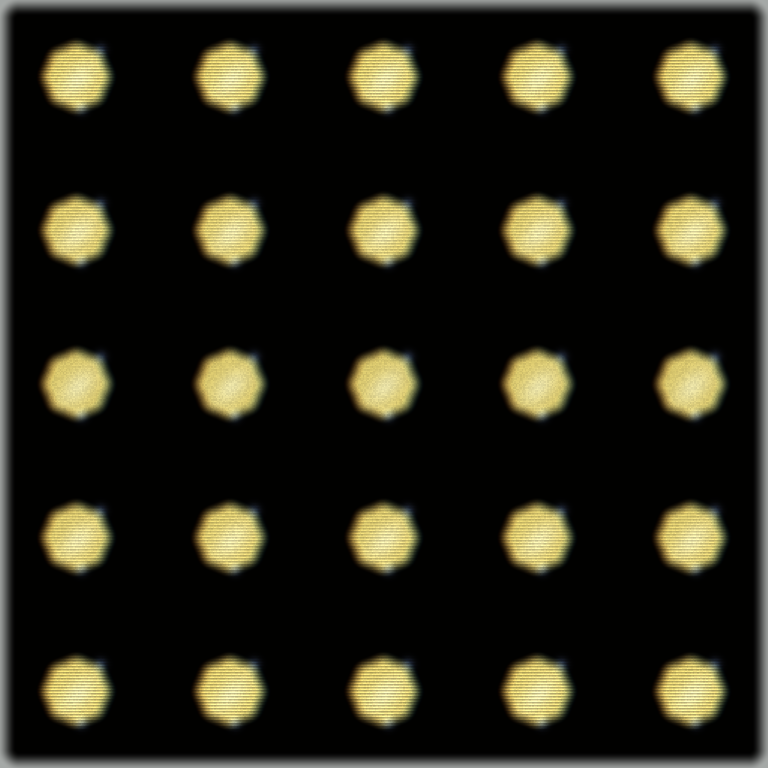
Give the GLSL for this pattern, as a Shadertoy shader.

```glsl
const float REPEATS = 5.0;
const float DOT_RADIUS = 0.207;     // in cell widths
const float DOT_SOFTNESS = 0.052;
const float LOBES = 8.0;
const float LOBE_DEPTH = 0.026;
const float FRINGE = 0.005;         // colour channel offset
const float SCANLINES = 256.0;
const float SCAN_STRENGTH = 0.21;
const float GRAIN_CELLS = 512.0;
const float GRAIN_STRENGTH = 0.10;
const float BORDER_WIDTH = 0.021;   // in canvas widths
const float BORDER_LEVEL = 0.66;
const float CORNER_RADIUS = 0.025;
const float PI = 3.14159265;

const vec3 BACKGROUND = vec3(0.003, 0.003, 0.0);
const vec3 GOLD = vec3(0.84, 0.77, 0.42);
const vec3 CREAM = vec3(0.91, 0.88, 0.65);
const vec3 GLINT = vec3(0.13, 0.16, 0.23);
const vec3 BORDER = vec3(0.98, 1.0, 0.99);

float hash(vec2 p) {
    vec3 q = fract(vec3(p.xyx) * 0.1031);
    q += dot(q, q.yzx + 33.33);
    return fract((q.x + q.y) * q.z);
}

float gaussian(vec2 p, float size) {
    return exp(-dot(p, p) / (size * size));
}

// Soft disc with a gently lobed outline
float dotCoverage(vec2 p) {
    float lobes = 1.0 + LOBE_DEPTH * cos(LOBES * atan(p.y, p.x + 1e-5));
    float d = length(p) - DOT_RADIUS * lobes;
    return 1.0 - smoothstep(-DOT_SOFTNESS, DOT_SOFTNESS, d);
}

float roundedBox(vec2 p, vec2 halfSize, float radius) {
    vec2 q = abs(p) - halfSize + radius;
    return length(max(q, 0.0)) + min(max(q.x, q.y), 0.0) - radius;
}

vec3 dotColor(vec2 p) {
    vec3 coverage = vec3(dotCoverage(p + vec2(FRINGE, 0.0)),
                         dotCoverage(p),
                         dotCoverage(p - vec2(FRINGE, 0.0)));

    // Pale diagonal sheen through the middle
    vec2 sheen = vec2(p.x + p.y, p.y - p.x) * 0.7071 + vec2(0.01, 0.02);
    float pale = gaussian(sheen * vec2(0.6, 1.0), 0.085);
    vec3 color = mix(GOLD, CREAM, pale) * coverage;

    // Grey glints on the rim
    float glints = gaussian(p - vec2(0.155, 0.175), 0.04)
                 + gaussian(p - vec2(0.03, -0.205), 0.04);
    return color + GLINT * glints;
}

void mainImage(out vec4 fragColor, in vec2 fragCoord) {
    vec2 uv = fragCoord / iResolution.xy;
    vec3 light = dotColor(fract(uv * REPEATS) - 0.5);

    // Scanlines grow stronger away from the middle row
    float resolved = 1.0 - smoothstep(0.5, 0.75, SCANLINES / iResolution.y);
    float amplitude = SCAN_STRENGTH * sin(abs(uv.y - 0.5) * PI) * resolved;
    light *= 1.0 + amplitude * sin(2.0 * PI * SCANLINES * uv.y);

    // Fine grain
    float grain = hash(floor(uv * GRAIN_CELLS)) - 0.5;
    light *= 1.0 + GRAIN_STRENGTH * grain;

    // Glowing border
    float inset = -roundedBox(uv - 0.5, vec2(0.5), CORNER_RADIUS);
    float glow = BORDER_LEVEL * (1.0 - smoothstep(-0.004, BORDER_WIDTH, inset));
    vec3 color = mix(BACKGROUND + light, BORDER, glow);

    fragColor = vec4(clamp(color, 0.0, 1.0), 1.0);
}
```
